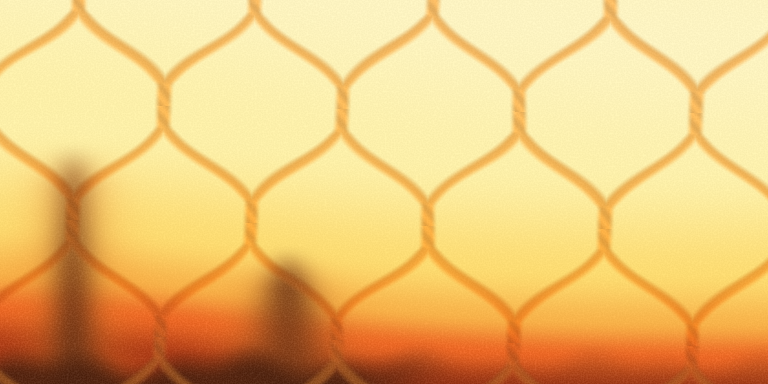
A WebGL 1 fragment shader for this pattern:

```glsl
precision highp float;

uniform vec2 u_resolution;

// Lengths are in canvas heights
const vec2 PITCH = vec2(0.462, 0.302);   // column spacing, row spacing
const vec2 ANCHOR = vec2(1.352, 0.711);  // centre of one twist
const vec2 SKEW = vec2(0.022, 0.014);    // lean of columns, tilt of rows
const float TWIST_HALF = 0.17;           // half twist, in rows
const float WIRE_BEND = 0.055;
const float WIRE_HALF = 0.0125;
const float TWIST_EXTRA = 0.004;
const float WIRE_BLUR = 0.0085;
const float WIRE_OPACITY = 0.9;
const float GRAIN_SCALE = 210.0;
const float GRAIN_AMOUNT = 0.07;
const float TAU = 6.2831853;

const vec3 SKY_TOP = vec3(0.99, 0.955, 0.76);
const vec3 SKY_PALE = vec3(0.99, 0.94, 0.66);
const vec3 SKY_GOLD = vec3(0.99, 0.86, 0.44);
const vec3 SKY_AMBER = vec3(0.97, 0.69, 0.28);
const vec3 SKY_RED = vec3(0.93, 0.41, 0.15);
const vec3 SKY_EMBER = vec3(0.66, 0.22, 0.09);
const vec3 HAZE = vec3(0.93, 0.52, 0.16);
const vec3 SHADOW = vec3(0.44, 0.22, 0.10);
const vec3 GROUND = vec3(0.30, 0.14, 0.07);
const vec3 WIRE_TINT = vec3(0.95, 0.72, 0.45);
const vec3 WIRE_TAN = vec3(0.72, 0.44, 0.19);

vec2 hash2(vec2 p) {
  vec3 q = fract(p.xyx * vec3(0.1031, 0.103, 0.0973));
  q += dot(q, q.yzx + 33.33);
  return fract((q.xx + q.yz) * q.zy);
}

// Distance to the nearest jittered cell point
float cellNoise(vec2 p) {
  vec2 cell = floor(p);
  float nearest = 2.0;
  for (int j = -1; j <= 1; j++) {
    for (int i = -1; i <= 1; i++) {
      vec2 c = cell + vec2(float(i), float(j));
      nearest = min(nearest, distance(p, c + hash2(c)));
    }
  }
  return nearest;
}

vec3 sunsetSky(vec2 p) {
  float h = p.y - 0.13 * exp(-1.2 * p.x * p.x);
  vec3 col = mix(SKY_EMBER, SKY_RED, smoothstep(-0.04, 0.075, h));
  col = mix(col, SKY_AMBER, smoothstep(0.06, 0.16, h));
  col = mix(col, SKY_GOLD, smoothstep(0.13, 0.29, h));
  col = mix(col, SKY_PALE, smoothstep(0.25, 0.56, h));
  return mix(col, SKY_TOP, smoothstep(0.5, 1.0, h + 0.08 * (p.x - 1.0)));
}

// Out-of-focus upright shape: base x, top height, widths at top and base
float blurredPost(vec2 p, float x, float top, float topWidth, float baseWidth) {
  float width = mix(baseWidth, topWidth, clamp(p.y / top, 0.0, 1.0));
  float dx = (p.x - x) / width;
  return exp(-dx * dx) * (1.0 - smoothstep(top - 0.1, top + 0.03, p.y));
}

vec3 backdrop(vec2 p) {
  vec3 col = sunsetSky(p);
  // Warm halo, then two soft posts
  col = mix(col, HAZE, 0.38 * blurredPost(p, 0.19, 0.60, 0.09, 0.16));
  col = mix(col, HAZE, 0.35 * blurredPost(p, 0.74, 0.33, 0.09, 0.21));
  float fade = mix(0.88, 0.42, smoothstep(0.05, 0.6, p.y));
  col = mix(col, SHADOW, fade * blurredPost(p, 0.19, 0.61, 0.048, 0.07));
  col = mix(col, SHADOW, 0.78 * blurredPost(p, 0.75, 0.34, 0.045, 0.13));
  // Uneven ground, fading out to the right
  float ridge = 0.05 + 0.016 * sin(p.x * 13.0) + 0.01 * sin(p.x * 29.0 + 1.0);
  float ground = 1.0 - smoothstep(ridge - 0.045, ridge + 0.045, p.y);
  ground *= mix(0.9, 0.22, smoothstep(0.85, 1.2, p.x));
  return mix(col, GROUND, ground);
}

// x: wire coverage, y: light across the wire
vec2 chainLink(vec2 p) {
  p += 0.002 * vec2(sin(p.y * 17.0 + p.x * 5.0), sin(p.x * 11.0 + p.y * 7.0));
  vec2 q = p - ANCHOR;
  vec2 grid = vec2(q.x - SKEW.x * q.y, q.y + SKEW.y * q.x) / PITCH;
  float row = floor(grid.y);
  float offset = 0.5 * mod(row, 2.0);
  float span = 1.0 - 2.0 * TWIST_HALF;
  float t = clamp((grid.y - row - TWIST_HALF) / span, 0.0, 1.0);

  // Mirrored wires run from each twist to its two upper neighbours
  float path = t - WIRE_BEND * sin(TAU * t);
  float side = fract(grid.x - offset + 0.5) - 0.5;
  float across = (abs(side) - 0.5 * path) * PITCH.x;
  float slope = 0.5 * PITCH.x / (PITCH.y * span);
  slope *= 1.0 - TAU * WIRE_BEND * cos(TAU * t);
  slope *= smoothstep(0.0, 0.07, t * (1.0 - t));
  across *= inversesqrt(1.0 + slope * slope);

  float twist = 1.0 - smoothstep(0.0, 0.06, t * (1.0 - t));
  float halfWidth = WIRE_HALF + TWIST_EXTRA * twist;
  halfWidth += 0.001 * sin(p.x * 9.0 + p.y * 13.0);
  float blur = WIRE_BLUR + 0.5 / u_resolution.y;
  float cover = 1.0 - smoothstep(halfWidth - blur, halfWidth + blur, abs(across));
  float strands = sin(grid.y * 38.0 + side * PITCH.x * 150.0);
  float light = 0.05 * across / WIRE_HALF * (1.0 - twist) + 0.06 * twist * strands;
  return vec2(cover, light);
}

void main() {
  vec2 p = gl_FragCoord.xy / u_resolution.y;
  vec3 col = backdrop(p);

  // Wire takes on the light behind it
  vec2 wire = chainLink(p);
  float dark = 1.0 - smoothstep(0.2, 0.75, col.g);
  vec3 wireColour = mix(col * WIRE_TINT, WIRE_TAN, 0.65 * dark) * (1.0 + wire.y);
  col = mix(col, wireColour, WIRE_OPACITY * wire.x);

  // Film grain, stronger in the shadows
  float grain = cellNoise(p * GRAIN_SCALE) - 0.46;
  col += grain * GRAIN_AMOUNT * mix(0.5, 1.2, dark);
  gl_FragColor = vec4(clamp(col, 0.0, 1.0), 1.0);
}
```
